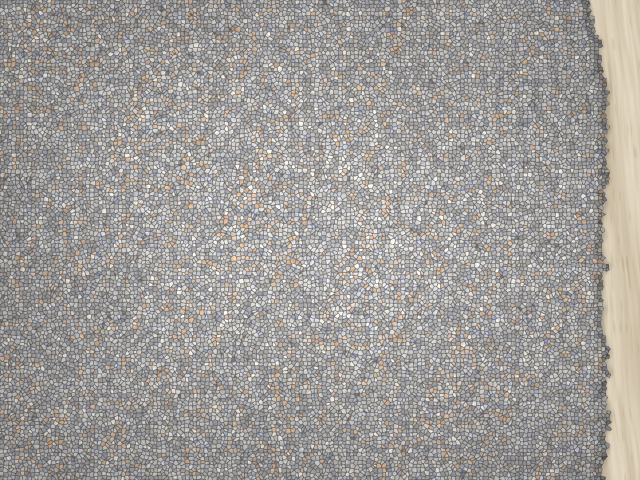
Give the GLSL for this texture, as a Shadertoy shader.

```glsl
const float GRAINS = 122.0;       // grains per canvas height
const float JITTER = 0.85;
const float GAP_WIDTH = 0.30;
const float ORANGE_SHARE = 0.075;
const float BLUE_SHARE = 0.16;
const float WHITE_SHARE = 0.04;
const float EDGE_X = 1.262;       // border between stone and wood
const int SAMPLES = 3;            // per axis

const vec3 STONE_DARK = vec3(0.64, 0.635, 0.63);
const vec3 STONE_PALE = vec3(0.90, 0.89, 0.87);
const vec3 STONE_ORANGE = vec3(0.88, 0.74, 0.61);
const vec3 STONE_WHITE = vec3(0.98, 0.96, 0.92);
const vec3 GAP_GREY = vec3(0.40, 0.395, 0.39);
const vec3 GAP_BLUE = vec3(0.36, 0.41, 0.56);
const vec3 WOOD_PALE = vec3(0.91, 0.87, 0.79);
const vec3 WOOD_DARK = vec3(0.73, 0.66, 0.55);

float hash(vec2 p) {
    return fract(sin(dot(p, vec2(127.1, 311.7))) * 43758.5453);
}

vec2 hash2(vec2 p) {
    return vec2(hash(p), hash(p + 57.3));
}

float noise(vec2 p) {
    vec2 i = floor(p), f = fract(p);
    f = f * f * (3.0 - 2.0 * f);
    return mix(mix(hash(i), hash(i + vec2(1, 0)), f.x),
               mix(hash(i + vec2(0, 1)), hash(i + vec2(1, 1)), f.x), f.y);
}

// Ragged border, set further left near the top
float edgeAt(float y) {
    float broad = noise(vec2(y * 9.0, 3.0)) - 0.5;
    float lumps = noise(vec2(y * 45.0, 8.0)) - 0.5;
    return EDGE_X + 0.016 * broad + 0.014 * lumps - 0.022 * smoothstep(0.78, 0.95, y);
}

// Nearest grain: its cell, its centre and the distance to its rim
void findGrain(vec2 p, out vec2 cell, out vec2 centre, out float rim) {
    vec2 base = floor(p);
    float nearest = 9.0, second = 9.0;
    for (int y = -1; y <= 1; y++)
    for (int x = -1; x <= 1; x++) {
        vec2 c = base + vec2(x, y);
        vec2 s = c + 0.5 + JITTER * (hash2(c) - 0.5);
        float d = length(p - s) - 0.16 * hash(c + 11.0);
        if (d < nearest) {
            second = nearest;
            nearest = d;
            cell = c;
            centre = s;
        } else {
            second = min(second, d);
        }
    }
    rim = second - nearest;
}

vec3 stone(vec2 p, vec2 cell, vec2 centre, float rim) {
    float kind = hash(cell + 23.0);
    vec3 grain = mix(STONE_DARK, STONE_PALE, hash(cell + 31.0));
    if (kind < ORANGE_SHARE) grain = STONE_ORANGE * (0.92 + 0.14 * hash(cell + 5.0));
    else if (kind > 1.0 - WHITE_SHARE) grain = STONE_WHITE;

    // Tilted facets and a fine rough surface
    vec2 tilt = hash2(cell + 71.0) - 0.5;
    grain *= 1.0 + 0.28 * dot(tilt, p - centre) + 0.12 * (noise(p * 3.5) - 0.5);

    float blue = step(1.0 - BLUE_SHARE, hash(cell + 43.0));
    vec3 gap = mix(GAP_GREY, GAP_BLUE, blue);
    return mix(gap, grain, smoothstep(0.0, GAP_WIDTH, rim));
}

vec3 wood(vec2 uv) {
    float x = uv.x + 0.09 * uv.y + 0.012 * noise(uv * vec2(8.0, 5.0));
    float bands = noise(vec2(x * 60.0, uv.y * 3.0));
    float fibres = noise(vec2(x * 230.0, uv.y * 14.0));
    float pores = smoothstep(0.72, 0.95, noise(vec2(x * 300.0, uv.y * 22.0 + 40.0)));
    return mix(WOOD_PALE, WOOD_DARK, 0.38 * bands + 0.32 * fibres + 0.3 * pores);
}

vec3 surface(vec2 uv) {
    vec2 p = uv * GRAINS, cell, centre;
    float rim;
    findGrain(p, cell, centre, rim);
    vec2 seat = centre / GRAINS;
    float depth = edgeAt(seat.y) - seat.x;

    if (depth < 0.0) {
        float shadow = smoothstep(-0.004, 0.012, uv.x - edgeAt(uv.y));
        return wood(uv) * mix(0.80, 1.0, shadow);
    }

    // Light falls off from the middle, with soft broad mottling
    vec2 away = (uv - vec2(0.68, 0.55)) * vec2(0.85, 1.0);
    float light = 1.05 - 0.21 * smoothstep(0.0, 0.75, length(away));
    light += 0.06 * (noise(uv * 5.0) - 0.5);
    light *= mix(0.74, 1.0, smoothstep(0.0, 0.025, depth));
    return stone(p, cell, centre, rim) * light;
}

void mainImage(out vec4 fragColor, in vec2 fragCoord) {
    vec3 sum = vec3(0.0);
    for (int j = 0; j < SAMPLES; j++)
    for (int i = 0; i < SAMPLES; i++) {
        vec2 offset = (vec2(i, j) + 0.5) / float(SAMPLES) - 0.5;
        sum += surface((fragCoord + offset) / iResolution.y);
    }
    fragColor = vec4(sum / float(SAMPLES * SAMPLES), 1.0);
}
```
